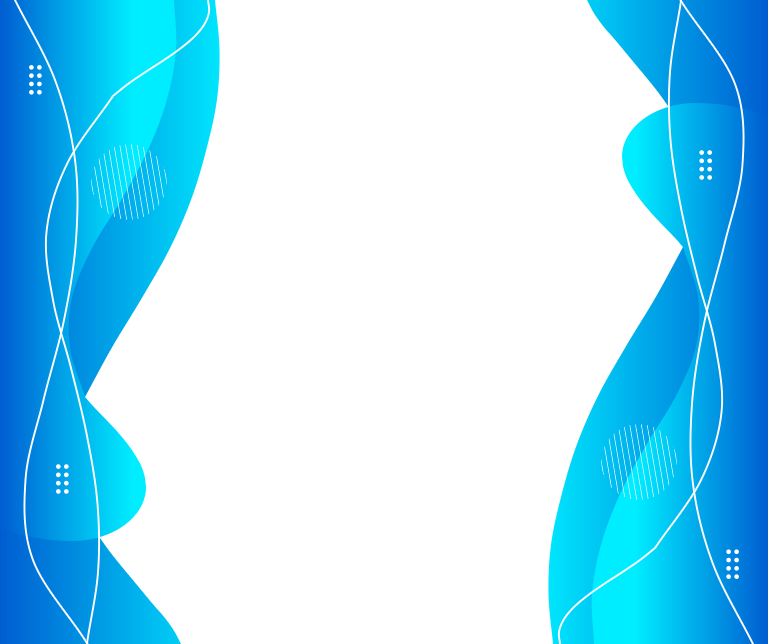
Write a Shadertoy shader that draws this background.

```glsl
const vec2 CANVAS = vec2(768.0, 644.0);
const vec3 DEEP_BLUE = vec3(0.0, 0.365, 0.82);
const vec3 CYAN = vec3(0.0, 0.925, 1.0);
const vec3 WHITE = vec3(1.0);

// Edge profiles: x at nine evenly spaced heights
const float OUTER_TOP[9] = float[9](215.0, 219.5, 217.0, 206.5, 191.5, 170.0, 142.0, 112.0, 85.0);
const float OUTER_LOW[9] = float[9](100.0, 109.5, 120.0, 131.0, 142.0, 153.0, 164.5, 174.0, 181.0);
const float INNER_TOP[9] = float[9](174.0, 176.0, 167.0, 148.5, 122.0, 92.0, 72.0, 70.0, 85.0);
const float BULGE[9] = float[9](85.0, 95.0, 106.0, 116.5, 126.0, 134.0, 140.5, 144.5, 146.0);
const float STRAND[9] = float[9](15.0, 55.0, 75.0, 76.0, 64.0, 43.5, 25.5, 33.0, 85.0);
const float HOOK[9] = float[9](208.0, 209.0, 204.5, 195.0, 181.0, 164.0, 145.5, 128.0, 113.0);
const float TAIL[9] = float[9](113.0, 67.0, 46.5, 53.0, 71.0, 87.0, 97.5, 98.0, 87.5);

float cover(float dist, float pixel) {
    return clamp(0.5 - dist / pixel, 0.0, 1.0);
}

// Signed distance to a cubic spline x(y), negative on its left
float splineSide(vec2 p, float top, float bottom, float knots[9]) {
    float span = (bottom - top) / 8.0;
    float s = (p.y - top) / span;
    int i = int(clamp(floor(s), 0.0, 7.0));
    float t = s - float(i);
    float a = knots[i], b = knots[i + 1];
    float before = i > 0 ? knots[i - 1] : 2.0 * a - b;
    float after = i < 7 ? knots[i + 2] : 2.0 * b - a;
    float c1 = 0.5 * (b - before);
    float c2 = before - 2.5 * a + 2.0 * b - 0.5 * after;
    float c3 = 0.5 * (after - before) + 1.5 * (a - b);
    float x = a + t * (c1 + t * (c2 + t * c3));
    float slope = (c1 + t * (2.0 * c2 + 3.0 * t * c3)) / span;
    return (p.x - x) / sqrt(1.0 + slope * slope);
}

float ellipseSide(vec2 q, vec2 radii) {
    float k = length(q / radii);
    return k * (k - 1.0) / max(length(q / (radii * radii)), 1e-4);
}

float outerWave(vec2 p) {
    if (p.y < 397.0) return splineSide(p, 0.0, 397.0, OUTER_TOP);
    if (p.y < 536.0) return p.x - 85.0;
    return splineSide(p, 538.0, 644.0, OUTER_LOW);
}

float innerWave(vec2 p) {
    if (p.y < 397.0) return splineSide(p, 0.0, 397.0, INNER_TOP);
    if (p.y < 487.0) return splineSide(p, 397.0, 487.0, BULGE);
    vec2 q = p - vec2(72.0, 487.0);
    if (q.x > 0.0) return ellipseSide(q, vec2(74.0, 54.0));
    float rise = q.x / 72.0;
    return q.y - 54.0 + 13.0 * rise * rise;
}

float crossingLine(vec2 p) {
    if (p.y < 96.0) return splineSide(p, 0.0, 96.0, HOOK);
    return splineSide(p, 96.0, 640.0, TAIL);
}

// Distance to a block of dots, two across and four down
float dotBlock(vec2 q, vec2 pitch, float radius) {
    vec2 cell = clamp(floor(q / pitch), vec2(-1.0, -2.0), vec2(0.0, 1.0));
    return length(q - (cell + 0.5) * pitch) - radius;
}

// Slanted stripes cut by a disc
float hatchedDisc(vec2 q, float radius, float spacing, float slant) {
    float across = (q.x - slant * q.y) / spacing;
    float stripe = abs(fract(across) - 0.5) * spacing * inversesqrt(1.0 + slant * slant);
    return max(stripe - 0.3, length(q) - radius);
}

vec3 ramp(float x, float width) {
    return mix(DEEP_BLUE, CYAN, clamp(x / width, 0.0, 1.0));
}

void mainImage(out vec4 fragColor, in vec2 fragCoord) {
    vec2 uv = fragCoord / iResolution.xy;
    vec2 p = vec2(uv.x, 1.0 - uv.y) * CANVAS;
    float pixel = CANVAS.x / iResolution.x;

    // The right side is the left side turned by half a circle
    if (uv.x > 0.5) p = CANVAS - p;

    // Layered waves
    vec3 color = WHITE;
    color = mix(color, ramp(p.x, 230.0), cover(outerWave(p), pixel));
    color = mix(color, ramp(p.x, 132.0), cover(innerWave(p), pixel));

    // White ornaments
    float ink = cover(abs(splineSide(p, 0.0, 640.0, STRAND)) - 0.95, pixel);
    ink = max(ink, cover(abs(crossingLine(p)) - 0.95, pixel));
    ink = max(ink, cover(dotBlock(p - vec2(35.4, 79.8), vec2(8.0, 8.3), 2.3), pixel));
    ink = max(ink, cover(dotBlock(p - vec2(62.3, 479.0), vec2(8.0, 8.3), 2.3), pixel));
    ink = max(ink, cover(hatchedDisc(p - vec2(129.0, 182.0), 37.5, 5.8, 0.17), pixel));
    fragColor = vec4(mix(color, WHITE, ink), 1.0);
}
```
